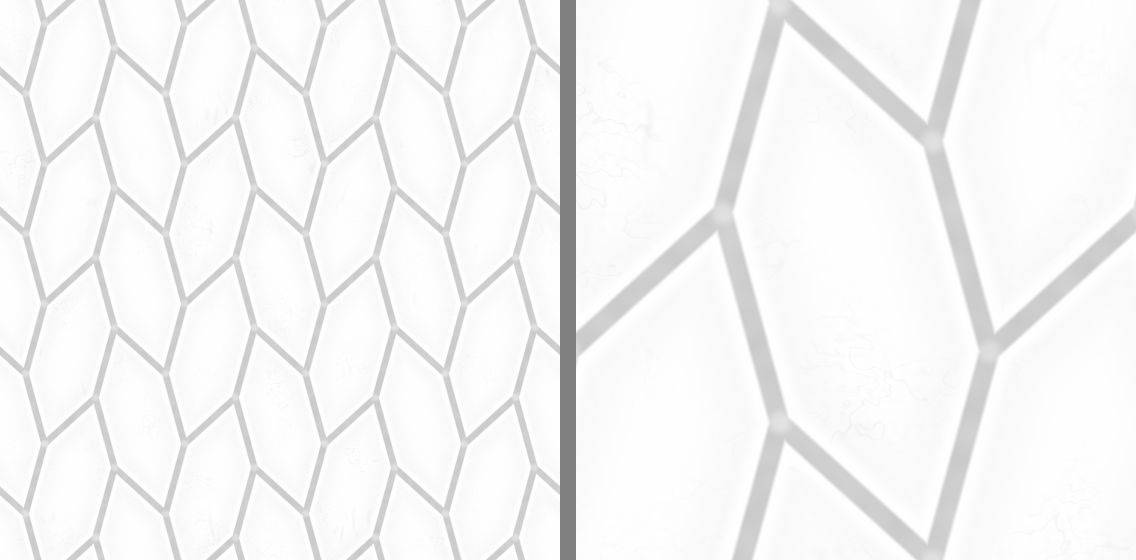
Left: the whole. Right: its middle third, enlarged.
Write a WebGL 1 fragment shader that draws this pattern.

```glsl
precision highp float;
// White elongated hexagon tiles with leaning sides, soft grey grout and faint hairline wear.

uniform vec2 u_resolution;

const float REPEATS = 4.0;       // cells across and down
const float SWAY = 0.068;        // sideways swing of the zigzag joints
const float PEAK_Y = 0.83;       // height of a right-hand bend
const float STEP_DOWN = 0.17;    // drop of the bends from one zigzag to the next
const float GROUT_HALF = 0.0235; // half width of the grout, in cells

float hash(vec2 p) {
  return fract(sin(dot(p, vec2(127.1, 311.7))) * 43758.547);
}

vec2 latticeGradient(vec2 cell, vec2 period) {
  float angle = 6.28319 * hash(mod(cell, period));
  return vec2(cos(angle), sin(angle));
}

// Gradient noise that wraps after period cells
float noise(vec2 uv, vec2 period) {
  vec2 p = uv * period;
  vec2 i = floor(p), f = p - i;
  vec2 w = f * f * f * (f * (f * 6.0 - 15.0) + 10.0);
  vec2 e = vec2(1.0, 0.0);
  float a = dot(latticeGradient(i, period), f);
  float b = dot(latticeGradient(i + e.xy, period), f - e.xy);
  float c = dot(latticeGradient(i + e.yx, period), f - e.yx);
  float d = dot(latticeGradient(i + e.xx, period), f - e.xx);
  return mix(mix(a, b, w.x), mix(c, d, w.x), w.y);
}

float fbm(vec2 uv, vec2 period) {
  float sum = 0.0, gain = 1.0;
  for (int i = 0; i < 4; i++) {
    sum += gain * noise(uv, period);
    period *= 2.0;
    gain *= 0.55;
  }
  return sum;
}

vec2 wrapCell(vec2 p) {
  return fract(p + 0.5) - 0.5;
}

// Distance to a segment repeated in every cell
float segment(vec2 p, vec2 a, vec2 b) {
  vec2 q = wrapCell(p - 0.5 * (a + b));
  vec2 h = 0.5 * (b - a);
  return length(q - h * clamp(dot(q, h) / dot(h, h), -1.0, 1.0));
}

// x: distance to the joint lines, y: distance to their crossings
vec2 jointDistance(vec2 p) {
  vec2 dist = vec2(1.0);
  for (int i = 0; i < 2; i++) {
    float k = float(i);
    vec2 right = vec2(0.25 + 0.5 * k + SWAY, PEAK_Y - STEP_DOWN * k);
    vec2 left = right - vec2(2.0 * SWAY, 0.5);
    vec2 nextLeft = vec2(right.x + 0.5 - 2.0 * SWAY, right.y + mix(0.33, -0.33, k));
    float lines = min(segment(p, left, right), segment(p, right, left + vec2(0.0, 1.0)));
    dist.x = min(dist.x, min(lines, segment(p, right, nextLeft)));
    dist.y = min(dist.y, min(length(wrapCell(p - left)), length(wrapCell(p - right))));
  }
  return dist;
}

// Wrapped column and row of the tile that holds p
vec2 tileId(vec2 p) {
  float column = floor(2.0 * p.x);
  float phase = PEAK_Y - STEP_DOWN * mod(column, 2.0);
  float swing = SWAY * (1.0 - 4.0 * abs(wrapCell(vec2(p.y - phase)).x));
  column -= step(p.x, 0.25 + 0.5 * column + swing);
  float odd = mod(column, 2.0);
  float slope = mix(0.907, -0.907, odd);
  float row = floor(p.y - 0.5 * odd - slope * (p.x - 0.5 - 0.5 * column));
  return mod(vec2(column, row), vec2(2.0 * REPEATS, REPEATS));
}

// Broken hairlines, grain and a few upright scuffs
float wearAmount(vec2 uv, float strength) {
  vec2 bend = 0.012 * vec2(noise(uv, vec2(23.0)), noise(uv, vec2(29.0)));
  float contour = fbm(uv + bend, vec2(16.0, 22.0));
  float hairline = 1.0 - smoothstep(0.0, 0.035, abs(contour));
  hairline += 0.6 * (1.0 - smoothstep(0.0, 0.03, abs(contour - 0.24)));
  float patches = smoothstep(-0.1, 0.35, noise(uv + bend, vec2(13.0)));
  float grain = max(noise(uv, vec2(190.0)), 0.0) * patches;
  float scuffArea = smoothstep(0.25, 0.5, noise(uv, vec2(17.0, 7.0)));
  float scuff = scuffArea * smoothstep(0.1, 0.5, noise(uv + bend, vec2(110.0, 32.0)));
  return strength * (0.035 * hairline * patches + 0.025 * grain + 0.045 * scuff);
}

void main() {
  vec2 uv = gl_FragCoord.xy / u_resolution;
  vec2 p = uv * REPEATS;
  float pixel = REPEATS / min(u_resolution.x, u_resolution.y);
  vec2 joint = jointDistance(p);

  // Tile face: bright rim, a soft shade inside it, then wear
  float strength = mix(0.15, 1.0, hash(tileId(p) + 3.7));
  float inside = smoothstep(0.035, 0.07, joint.x);
  float shade = 0.017 * inside * (1.0 - smoothstep(0.07, 0.2, joint.x));
  float face = 0.998 - shade - inside * (0.003 + wearAmount(uv, strength));

  // Grout: slightly mottled and paler at the crossings
  float grout = 0.805 + 0.03 * noise(uv, vec2(60.0));
  grout += 0.07 * (1.0 - smoothstep(0.01, 0.04, joint.y));
  float soft = max(0.006, 0.75 * pixel);
  float tile = smoothstep(GROUT_HALF - soft, GROUT_HALF + soft, joint.x);

  gl_FragColor = vec4(vec3(mix(grout, face, tile)), 1.0);
}
```
